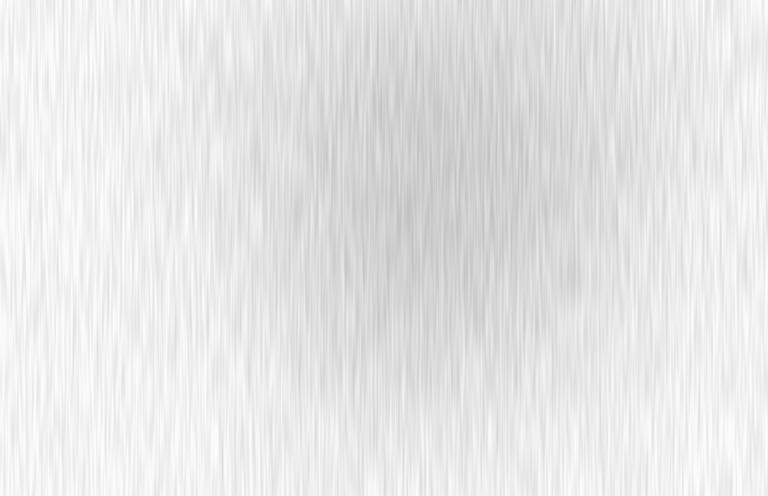
Reproduce this texture procedurally as a Shadertoy shader.

```glsl
const float BASE_TONE = 0.956;
const float WHITE_LIMIT = 0.985;
const float SHADE_DEPTH = 0.118;
const float SIDE_DEPTH = 0.036;
const float STREAK_CONTRAST = 0.085;
const float CLOUD_CONTRAST = 0.012;
const vec2 FINE_GRAIN = vec2(230.0, 9.0);
const vec2 LAYER_SCALE = vec2(0.61, 0.75);
const float LAYER_FADE = 0.58;
const int STREAK_LAYERS = 4;

vec2 gradientAt(vec2 cell) {
    vec3 h = fract(vec3(cell.xyx) * vec3(0.1031, 0.1030, 0.0973));
    h += dot(h, h.yzx + 33.33);
    float angle = 6.2832 * fract((h.x + h.y) * h.z);
    return vec2(cos(angle), sin(angle));
}

float gradientNoise(vec2 p) {
    vec2 cell = floor(p);
    vec2 f = p - cell;
    vec2 u = f * f * f * (f * (f * 6.0 - 15.0) + 10.0);
    float a = dot(gradientAt(cell), f);
    float b = dot(gradientAt(cell + vec2(1, 0)), f - vec2(1, 0));
    float c = dot(gradientAt(cell + vec2(0, 1)), f - vec2(0, 1));
    float d = dot(gradientAt(cell + vec2(1, 1)), f - vec2(1, 1));
    return mix(mix(a, b, u.x), mix(c, d, u.x), u.y);
}

// Stretched noise layers, from hair-thin to broad brush marks
float brushedStreaks(vec2 p) {
    float total = 0.0;
    float weight = 1.0;
    vec2 scale = FINE_GRAIN;
    for (int i = 0; i < STREAK_LAYERS; i++) {
        vec2 offset = vec2(17.3, 9.37) * float(i + 1);
        total += weight * gradientNoise(p * scale + offset);
        scale *= LAYER_SCALE;
        weight *= LAYER_FADE;
    }
    return total;
}

float softSpot(vec2 p, vec2 center, vec2 radius) {
    vec2 q = (p - center) / radius;
    return exp(-dot(q, q));
}

void mainImage(out vec4 fragColor, in vec2 fragCoord) {
    vec2 p = fragCoord / iResolution.y;

    // Broad shadow with weaker lobes around it
    float shade = SHADE_DEPTH * softSpot(p, vec2(0.96, 0.65), vec2(0.38, 0.47));
    shade += SIDE_DEPTH * softSpot(p, vec2(0.76, 0.42), vec2(0.24, 0.36));
    shade += SIDE_DEPTH * softSpot(p, vec2(0.62, 0.72), vec2(0.36, 0.42));
    shade += 0.5 * SIDE_DEPTH * softSpot(p, vec2(1.22, 0.76), vec2(0.25, 0.40));

    // Uneven sheen and vertical brushing
    float cloud = gradientNoise(p * vec2(7.0, 3.0) + 4.7);
    float tone = BASE_TONE - shade + CLOUD_CONTRAST * cloud;
    tone += STREAK_CONTRAST * brushedStreaks(p);

    fragColor = vec4(vec3(min(tone, WHITE_LIMIT)), 1.0);
}
```
